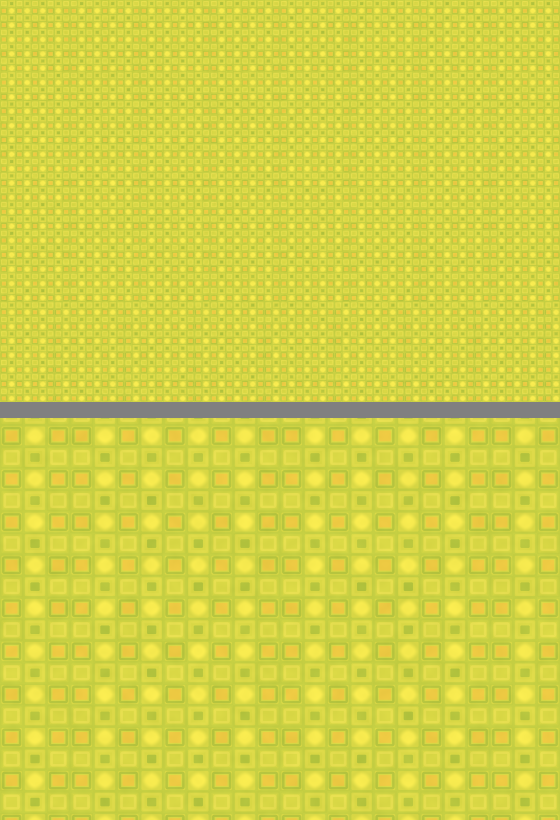
Top, the full canvas; bottom, a detail of the centre.
A WebGL 2 fragment shader for this pattern:

```glsl
#version 300 es
precision highp float;
// Small woven-looking squares in a 72 by 56 grid: warm rows alternate glowing and
// orange-centred squares, cool rows alternate green dots and pale rings.
// Every nine columns two ringed squares meet; the lowest quarter moves that seam.
#define GRID vec2(72.0, 56.0)
#define PERIOD 9.0
#define SEAM_SHIFT 2.0
#define SHIFT_ROWS 14.0
#define RING_RADIUS 0.36
#define LINE_WIDTH 0.11
#define CORE_RADIUS 0.20
#define WEAR 0.022

uniform vec2 u_resolution;
out vec4 fragColor;

const vec3 GROUND = vec3(0.85, 0.845, 0.27);
const vec3 GAP    = vec3(0.77, 0.81, 0.26);
const vec3 GREEN  = vec3(0.69, 0.76, 0.24);
const vec3 GLOW   = vec3(0.97, 0.92, 0.31);
const vec3 PALE   = vec3(0.90, 0.87, 0.31);
const vec3 ORANGE = vec3(0.93, 0.79, 0.26);

float hash(vec2 p) {
    vec3 q = fract(vec3(p.xyx) * 0.1031);
    q += dot(q, q.yzx + 33.33);
    return fract((q.x + q.y) * q.z);
}

vec2 gradientAt(vec2 p) {
    float angle = 6.2832 * hash(p);
    return vec2(cos(angle), sin(angle));
}

float gradientNoise(vec2 p) {
    vec2 i = floor(p), f = fract(p);
    vec2 u = f * f * f * (f * (f * 6.0 - 15.0) + 10.0);
    vec2 e = vec2(1.0, 0.0);
    float low = mix(dot(gradientAt(i), f), dot(gradientAt(i + e), f - e), u.x);
    float high = mix(dot(gradientAt(i + e.yx), f - e.yx),
                     dot(gradientAt(i + e.xx), f - e.xx), u.x);
    return mix(low, high, u.y);
}

// Signed distance to a square with slightly rounded corners
float squareDistance(vec2 p, float radius) {
    vec2 q = abs(p) - radius + 0.06;
    return length(max(q, 0.0)) + min(max(q.x, q.y), 0.0) - 0.06;
}

float fill(float d, float soft) {
    return 1.0 - smoothstep(-soft, soft, d);
}

float ring(vec2 p, float radius, float soft) {
    return fill(abs(squareDistance(p, radius)) - 0.5 * LINE_WIDTH, soft);
}

void main() {
    vec2 grid = gl_FragCoord.xy / u_resolution * GRID;
    vec2 cell = floor(grid);
    vec2 p = fract(grid) - 0.5;
    float soft = 0.6 * max(GRID.x / u_resolution.x, GRID.y / u_resolution.y);

    // Column parity restarts at the seam of each nine-column repeat
    float shift = cell.y < SHIFT_ROWS ? SEAM_SHIFT : 0.0;
    float column = mod(cell.x + shift, PERIOD);
    bool ringed = mod(column, 2.0) < 0.5;
    bool warm = mod(cell.y, 2.0) < 0.5;

    // Ground square with a greener gap around it
    vec3 color = mix(GAP, GROUND, fill(squareDistance(p, 0.44), soft));
    float core = fill(squareDistance(p, CORE_RADIUS), soft);

    if (ringed && warm) {
        color = mix(color, GREEN, 0.85 * ring(p, RING_RADIUS, soft));
        color = mix(color, ORANGE, fill(squareDistance(p, 0.25), soft));
    } else if (ringed) {
        color = mix(color, GAP, 0.6 * ring(p, 0.42, soft));
        color = mix(color, PALE, ring(p, 0.29, soft));
        color = mix(color, GROUND, core * 0.7);
    } else if (warm) {
        float halo = 1.0 - smoothstep(0.22, 0.48, squareDistance(p, 0.0));
        color = mix(color, GLOW, halo);
    } else {
        color = mix(color, PALE, 0.4 * ring(p, RING_RADIUS, soft));
        color = mix(color, GREEN, core * (0.75 + 0.25 * hash(cell)));
    }

    // Slight unevenness within and between squares
    float wear = gradientNoise(grid * 2.3) + 0.7 * (hash(cell + 17.0) - 0.5);
    color += WEAR * wear * vec3(1.0, 0.8, 0.5);
    fragColor = vec4(clamp(color, 0.0, 1.0), 1.0);
}
```
